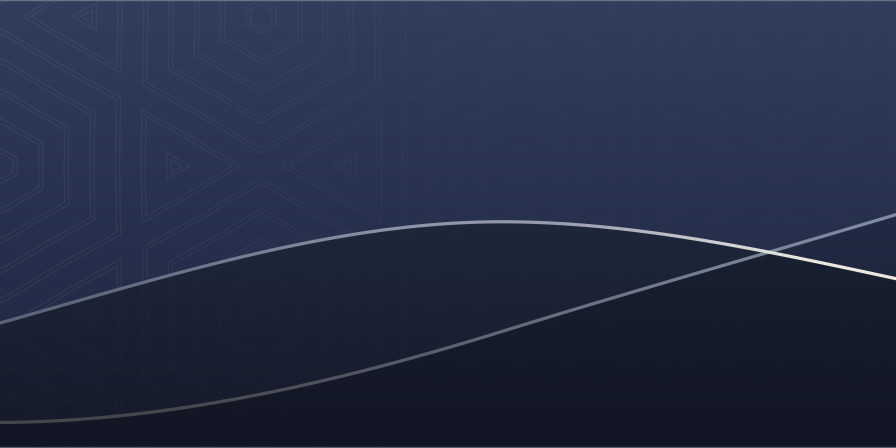
Write a Shadertoy shader that draws this background.

```glsl
const vec3 SKY_TOP = vec3(0.195, 0.240, 0.362);
const vec3 SKY_BASE = vec3(0.105, 0.140, 0.242);
const vec3 HILL_TOP = vec3(0.114, 0.150, 0.226);
const vec3 HILL_BASE = vec3(0.082, 0.096, 0.160);
const float CREST_Y = 0.5;
const float OVERLAP_SHADE = 0.85;

// Knots are (x, height, slope)
const vec3 ARCH_START = vec3(0.0, 0.279, 0.28);
const vec3 ARCH_MID = vec3(1.12, 0.505, 0.0);
const vec3 ARCH_END = vec3(2.0, 0.378, -0.215);
const vec3 RISE_START = vec3(0.0, 0.057, 0.005);
const vec3 RISE_MID = vec3(1.12, 0.260, 0.31);
const vec3 RISE_END = vec3(2.0, 0.521, 0.30);

const vec3 ARCH_DIM = vec3(0.36, 0.39, 0.47);
const vec3 ARCH_SOFT = vec3(0.57, 0.59, 0.67);
const vec3 ARCH_BRIGHT = vec3(0.92, 0.91, 0.88);
const vec3 RISE_DIM = vec3(0.27, 0.27, 0.30);
const vec3 RISE_BRIGHT = vec3(0.50, 0.55, 0.64);
const float STROKE_HALF = 0.0036;

const vec3 PATTERN_COLOR = vec3(0.60, 0.65, 0.70);
const vec2 PATTERN_CENTER = vec2(0.583, 0.9635);
const float PATTERN_SIZE = 0.668;
const float RING_STEP = 0.1;
const float STAR_SLANT = 0.6;
const float TWIN_GAP = 0.0045;
const float TWIN_HALF = 0.0015;
const float PATTERN_NEAR = 0.085;
const float PATTERN_FAR = 0.012;

const vec3 RIM_COLOR = vec3(0.62, 0.67, 0.70);
const float RIM_WIDTH = 0.0026;
const float RIM_ALPHA = 0.5;

float hermite(vec3 a, vec3 b, float x) {
    float h = b.x - a.x;
    float t = (x - a.x) / h;
    float s = t * t * (3.0 - 2.0 * t);
    float bend = t * (1.0 - t) * (a.z * (1.0 - t) - b.z * t);
    return mix(a.y, b.y, s) + h * bend;
}

float curve(vec3 a, vec3 b, vec3 c, float x) {
    return x < b.x ? hermite(a, b, x) : hermite(b, c, x);
}

float archHeight(float x) { return curve(ARCH_START, ARCH_MID, ARCH_END, x); }
float riseHeight(float x) { return curve(RISE_START, RISE_MID, RISE_END, x); }

// Antialiased coverage of a signed distance
float cover(float d, float px) {
    return clamp(0.5 - d / px, 0.0, 1.0);
}

// Nested stars on a triangular lattice, with triangles in the gaps
float starRings(vec2 p, float px) {
    vec2 cell = vec2(sqrt(3.0), 1.0);
    vec2 q = (p - PATTERN_CENTER) / PATTERN_SIZE;
    vec2 a = mod(q, cell) - 0.5 * cell;
    vec2 b = mod(q - 0.5 * cell, cell) - 0.5 * cell;
    vec2 local = dot(a, a) < dot(b, b) ? a : b;

    // Fold six sectors into one
    float sector = radians(60.0);
    float angle = mod(atan(local.y, local.x), sector) - 0.5 * sector;
    vec2 folded = length(local) * vec2(cos(angle), abs(sin(angle)));

    float level = folded.x + STAR_SLANT * folded.y;
    float ring = abs(fract(level / RING_STEP) - 0.5) * RING_STEP;
    float d = ring * PATTERN_SIZE / length(vec2(1.0, STAR_SLANT));
    return cover(abs(d - TWIN_GAP) - TWIN_HALF, px);
}

void mainImage(out vec4 fragColor, in vec2 fragCoord) {
    float px = 1.0 / iResolution.y;
    vec2 p = fragCoord * px;

    // Signed distances to both curves, corrected for their slope
    vec2 height = vec2(archHeight(p.x), riseHeight(p.x));
    float dx = 0.002;
    vec2 slope = (vec2(archHeight(p.x + dx), riseHeight(p.x + dx)) - height) / dx;
    vec2 dist = (p.y - height) / sqrt(1.0 + slope * slope);
    float underArch = cover(dist.x, px);
    float underRise = cover(dist.y, px);

    // Sky and hill layers
    vec3 color = mix(SKY_BASE, SKY_TOP, p.y);
    vec3 hill = mix(HILL_BASE, HILL_TOP, clamp(p.y / CREST_Y, 0.0, 1.0));
    color = mix(color, hill, underArch);
    color *= mix(1.0, OVERLAP_SHADE, underRise);

    // Faint pattern, fading to the right and over the hills
    float fade = mix(PATTERN_NEAR, PATTERN_FAR, smoothstep(0.1, 1.3, p.x));
    fade *= mix(1.0, 0.3, underArch) * (1.0 - 0.8 * underRise);
    color = mix(color, PATTERN_COLOR, fade * starRings(p, px));

    // Curve strokes
    vec3 riseColor = mix(RISE_DIM, RISE_BRIGHT, smoothstep(0.2, 2.1, p.x));
    vec3 archColor = mix(ARCH_DIM, ARCH_SOFT, smoothstep(0.0, 1.1, p.x));
    archColor = mix(archColor, ARCH_BRIGHT, smoothstep(1.1, 1.9, p.x));
    color = mix(color, riseColor, cover(abs(dist.y) - STROKE_HALF, px));
    color = mix(color, archColor, cover(abs(dist.x) - STROKE_HALF, px));

    // Thin rims along the top and bottom
    float rim = cover(min(p.y, 1.0 - p.y) - RIM_WIDTH, px);
    color = mix(color, RIM_COLOR, RIM_ALPHA * rim);

    fragColor = vec4(color, 1.0);
}
```
